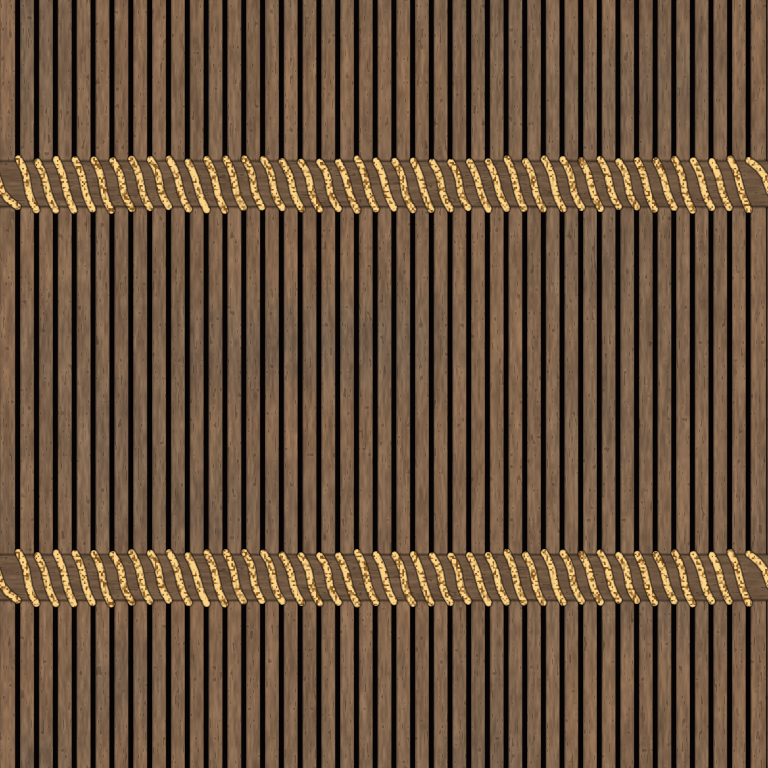
A WebGL 1 fragment shader for this texture:

```glsl
precision highp float;
// Wooden slat blind: upright slats crossed by two rails lashed with golden rope.

uniform vec2 u_resolution;

// Layout, in units of the canvas
const float SLATS = 41.0;
const float FIRST_GAP = 0.0228;
const float GAP_HALF = 0.0029;
const float SEAM_HALF = 0.0004;
const float BOW = 0.0023;
const float LOW_RAIL = 0.248;
const float HIGH_RAIL = 0.7605;
const float RAIL_HALF = 0.0300;
const float ROPE_HALF = 0.0046;
const float ROPE_RISE = 0.0305;
const float ROPE_DROP = 0.0285;
const float ROPE_CURL = 0.085;
const int ROPE_STEPS = 6;

// Colours
const vec3 GAP_COLOR = vec3(0.02, 0.01, 0.01);
const vec3 WOOD_DARK = vec3(0.36, 0.28, 0.215);
const vec3 WOOD_LIGHT = vec3(0.61, 0.49, 0.38);
const vec3 RAIL_TINT = vec3(0.90, 0.88, 0.85);
const vec3 ROPE_DARK = vec3(0.50, 0.32, 0.13);
const vec3 ROPE_LIGHT = vec3(0.99, 0.83, 0.53);

float hash(vec2 p) {
  vec3 q = fract(p.xyx * 0.1031);
  q += dot(q, q.yzx + 33.33);
  return fract((q.x + q.y) * q.z);
}

// Value noise that repeats after a whole number of cells
float noise(vec2 p, vec2 period) {
  vec2 i = floor(p);
  vec2 f = fract(p);
  f = f * f * (3.0 - 2.0 * f);
  vec2 a = mod(i, period);
  vec2 b = mod(i + 1.0, period);
  return mix(mix(hash(a), hash(vec2(b.x, a.y)), f.x),
             mix(hash(vec2(a.x, b.y)), hash(b), f.x), f.y);
}

// Wood fibres running along y
vec3 wood(vec2 p, float tone) {
  float fine = noise(p * vec2(380.0, 56.0), vec2(380.0, 56.0));
  float broad = noise(p * vec2(160.0, 14.0) + 7.0, vec2(160.0, 14.0));
  float fleck = noise(p * vec2(460.0, 130.0) + 3.0, vec2(460.0, 130.0));
  float grain = 0.40 * fine + 0.30 * broad + 0.30 * fleck + tone;
  vec3 color = mix(WOOD_DARK, WOOD_LIGHT, clamp(grain, 0.0, 1.0));
  return color * (1.0 - 0.25 * smoothstep(0.80, 0.95, fleck));
}

float segmentDistance(vec2 p, vec2 a, vec2 b) {
  vec2 ab = b - a;
  return length(p - a - ab * clamp(dot(p - a, ab) / dot(ab, ab), 0.0, 1.0));
}

// Distance to the rope turns; y is measured from the middle of the rail
float ropeDistance(vec2 p) {
  float cell = floor((p.x - FIRST_GAP) * SLATS);
  float nearest = 1.0;
  for (int j = -2; j <= 1; j++) {
    float k = cell + float(j);
    float id = mod(k, SLATS);
    if (id > SLATS - 1.5) continue;
    // The last turn spans the double slat at the seam
    float lean = (id > SLATS - 2.5 ? 1.95 : 0.92 + 0.12 * hash(vec2(id, 5.0))) / SLATS;
    float top = ROPE_RISE + 0.005 * (hash(vec2(id, 1.0)) - 0.5);
    float bottom = -ROPE_DROP - 0.006 * hash(vec2(id, 2.0));
    float curl = ROPE_CURL * (0.6 + 0.8 * hash(vec2(id, 3.0)));
    vec2 start = vec2(FIRST_GAP + k / SLATS + 0.001, top);
    vec2 a = start;
    for (int s = 1; s <= ROPE_STEPS; s++) {
      float t = float(s) / float(ROPE_STEPS);
      vec2 b = start + vec2(lean * (t + curl * sin(6.28318 * t)), (bottom - top) * t);
      nearest = min(nearest, segmentDistance(p, a, b));
      a = b;
    }
  }
  return nearest;
}

void main() {
  vec2 uv = gl_FragCoord.xy / u_resolution;
  float px = 1.0 / min(u_resolution.x, u_resolution.y);
  vec2 p = vec2(uv.x - BOW * sin(3.14159 * uv.x), uv.y);

  // Slats, with slow tonal drift along their length
  float u = (p.x - FIRST_GAP) * SLATS;
  float gapId = floor(u + 0.5);
  float side = (u - gapId) / SLATS;
  float slatId = mod(floor(u), SLATS);
  float drift = noise(vec2(slatId * 0.2, uv.y * 9.0), vec2(64.0, 9.0)) - 0.5;
  vec3 color = wood(uv, 0.10 * (hash(vec2(slatId, 9.0)) - 0.5) + 0.16 * drift + 0.06);
  color *= mix(vec3(0.98, 1.0, 1.02), vec3(1.03, 0.99, 0.95), drift + 0.5);

  // Gaps and bevelled edges; the seam has only a thin joint
  bool seam = mod(gapId, SLATS) > SLATS - 1.5;
  float edge = abs(side) - (seam ? SEAM_HALF : GAP_HALF);
  float bevel = side > 0.0 ? 0.0030 : 0.0018;
  color *= mix(0.68, 1.0, smoothstep(0.0, bevel, edge));
  color = mix(GAP_COLOR, color, smoothstep(-0.5 * px, 0.5 * px + 0.0003, edge));

  // Rails, with the grain turned sideways
  float railY = uv.y - (uv.y > 0.5 ? HIGH_RAIL : LOW_RAIL);
  float railEdge = abs(railY) - RAIL_HALF;
  vec3 rail = wood(vec2(railY + 0.5, uv.x), 0.0) * RAIL_TINT;
  rail *= mix(0.62, 1.0, smoothstep(0.0, 0.003, -railEdge));
  color *= 1.0 - 0.35 * (1.0 - smoothstep(0.0, 0.003, railEdge));
  color = mix(rail, color, smoothstep(-0.5 * px, 0.5 * px, railEdge));

  // Rope lashing with a soft shadow and speckled strands
  if (abs(railY) < 0.05) {
    float d = ropeDistance(vec2(p.x, railY));
    color *= 1.0 - 0.45 * (1.0 - smoothstep(ROPE_HALF, ROPE_HALF + 0.0025, d));
    float strands = noise(vec2(uv.x, railY + 0.5) * 400.0, vec2(400.0));
    vec3 rope = mix(ROPE_DARK, ROPE_LIGHT, smoothstep(0.05, 0.65, strands));
    rope *= 1.0 - 0.35 * smoothstep(0.55, 1.0, d / ROPE_HALF);
    color = mix(rope, color, smoothstep(-0.6 * px, 0.6 * px, d - ROPE_HALF));
  }
  gl_FragColor = vec4(color, 1.0);
}
```
